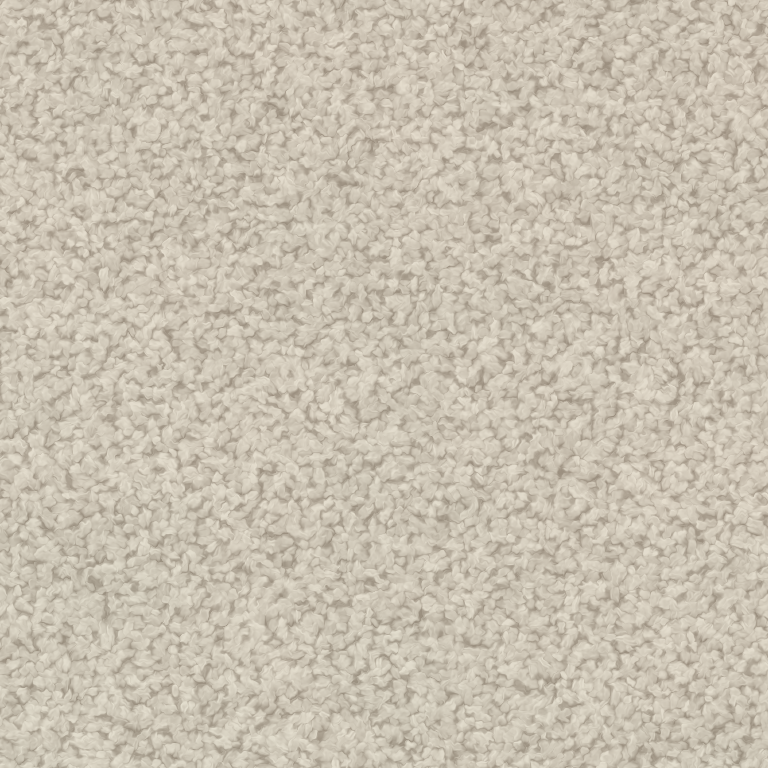
A three.js fragment shader for this texture:

```glsl
// Cream cut-pile carpet: soft frayed tufts packed closely, with small shaded pits.
#define TUFTS 86.0
#define JITTER 0.85
#define TUFT_RADII vec2(0.82, 0.56)
#define OVERLAP_SHARPNESS 8.0
#define GAP_DEPTH 0.88
#define TUFT_VARIATION 0.46
#define FIBRE_CONTRAST 0.50
#define SIDE_LIGHT 0.20
#define FRAY 0.42
#define MOTTLE 0.17
#define SHADOW_COLOR vec3(0.690, 0.650, 0.588)
#define YARN_COLOR vec3(0.850, 0.821, 0.760)

varying vec2 vUv;

float hash(vec2 p) {
  vec3 q = fract(vec3(p.xyx) * 0.1031);
  q += dot(q, q.yzx + 33.33);
  return fract((q.x + q.y) * q.z);
}

vec2 hash2(vec2 p) {
  return vec2(hash(p + 17.0), hash(p + 71.0));
}

float valueNoise(vec2 p) {
  vec2 cell = floor(p);
  vec2 f = fract(p);
  f = f * f * (3.0 - 2.0 * f);
  float low = mix(hash(cell), hash(cell + vec2(1.0, 0.0)), f.x);
  float high = mix(hash(cell + vec2(0.0, 1.0)), hash(cell + 1.0), f.x);
  return mix(low, high, f.y);
}

vec2 noise2(vec2 p) {
  return vec2(valueNoise(p), valueNoise(p + 57.0)) - 0.5;
}

// Broad cloudiness of the pile, centred on zero.
float mottle(vec2 p) {
  float sum = 0.0;
  float amplitude = 0.5;
  for (int i = 0; i < 4; i++) {
    sum += amplitude * (valueNoise(p) - 0.5);
    p = p * 2.1 + 19.0;
    amplitude *= 0.75;
  }
  return sum;
}

// Returns the tone of the topmost tufts (x) and the pile height (y).
vec2 pile(vec2 p) {
  vec2 home = floor(p);
  float weightSum = 0.0;
  float toneSum = 0.0;
  for (int y = -1; y <= 1; y++) {
    for (int x = -1; x <= 1; x++) {
      vec2 id = home + vec2(float(x), float(y)) + 100.0;
      vec2 center = id - 99.5 + (hash2(id) - 0.5) * JITTER;
      vec2 offset = p - center;

      // Each tuft is an ellipse leaning its own way.
      float angle = 0.4 + (hash(id + 211.0) - 0.5) * 2.6;
      vec2 axis = vec2(cos(angle), sin(angle));
      vec2 local = vec2(dot(offset, axis), dot(offset, vec2(-axis.y, axis.x)));
      vec2 radii = TUFT_RADII * (0.75 + 0.5 * hash(id + 307.0));
      vec2 scaled = local / radii;
      float height = 1.0 - dot(scaled, scaled) + 0.4 * (hash(id + 401.0) - 0.5);

      // Strands run along the tuft.
      float fibre = valueNoise(local * vec2(1.6, 4.8) + id * 7.0) - 0.5;
      float tone = TUFT_VARIATION * (hash(id + 503.0) - 0.5);
      tone += FIBRE_CONTRAST * fibre;
      tone += SIDE_LIGHT * clamp(dot(offset, vec2(-0.5, 1.2)), -1.0, 1.0);

      float weight = exp(OVERLAP_SHARPNESS * max(height + 0.3 * fibre, -4.0));
      weightSum += weight;
      toneSum += weight * tone;
    }
  }
  return vec2(toneSum / weightSum, log(weightSum) / OVERLAP_SHARPNESS);
}

void main() {
  // A slow warp breaks up the rows, a fine one frays the tuft outlines.
  vec2 grid = vUv * TUFTS;
  vec2 p = grid + 0.7 * noise2(grid * 0.35) + FRAY * noise2(grid * 2.3 + 31.0);
  vec2 tuft = pile(p);

  // Light sinks into the deepest places only.
  float gap = 1.0 - smoothstep(-0.25, 0.80, tuft.y);
  float fuzz = valueNoise(grid * 3.4 + 11.0) - 0.5;
  float cloud = mottle(vUv * vec2(6.0, 8.0) + 3.0);
  float tone = 0.82 + tuft.x - GAP_DEPTH * gap + 0.20 * fuzz + MOTTLE * cloud;
  vec3 color = mix(SHADOW_COLOR, YARN_COLOR, clamp(tone, -0.5, 1.25));

  // Slow drift from greenish cream below to rosy cream above.
  float drift = vUv.y + 0.5 * vUv.x - 0.75 + cloud;
  color += drift * vec3(0.005, -0.004, -0.003);

  gl_FragColor = vec4(color, 1.0);
}
```
